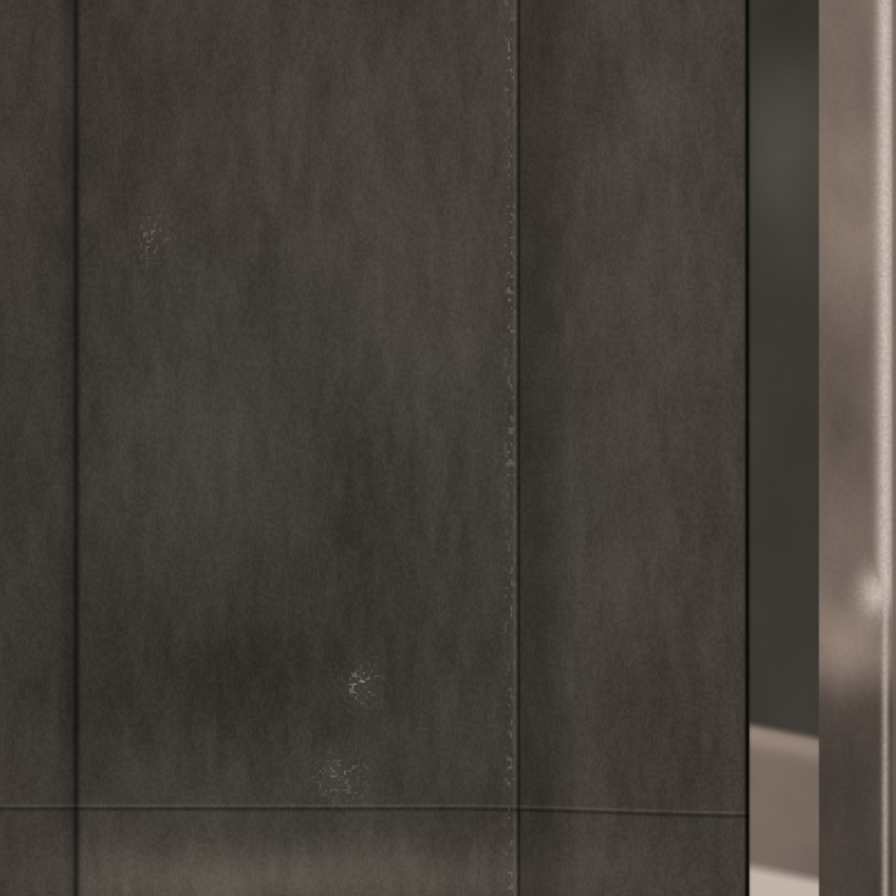
A WebGL 1 fragment shader for this texture:

```glsl
precision highp float;
// Dim, weathered metal wall panels with fine seams, beside a glossy vertical trim.
// Soft tonal pools, stretched noise and grain build the wall; vertical gradients
// and soft-edged strips build the reflective trim at the right.
uniform vec2 u_resolution;

const vec3 WALL_WARM = vec3(0.256, 0.230, 0.208);
const vec3 WALL_COOL = vec3(0.232, 0.222, 0.200);
const vec3 TRIM_DARK = vec3(0.225, 0.214, 0.196);
const vec3 TRIM_MID = vec3(0.455, 0.400, 0.365);
const vec3 TRIM_LIGHT = vec3(0.790, 0.740, 0.700);
const float SEAM_LEFT = 0.085;
const float SEAM_MID = 0.578;
const float SEAM_LOW = 0.099;
const float WALL_END = 0.834;
const float GLOSS_START = 0.914;
const float GRAIN = 0.036;
const float STREAKS = 0.055;

float hash(vec2 p) {
  vec3 q = fract(vec3(p.xyx) * 0.1031);
  q += dot(q, q.yzx + 33.33);
  return fract((q.x + q.y) * q.z);
}

float noise(vec2 p) {
  vec2 i = floor(p), f = fract(p);
  f = f * f * (3.0 - 2.0 * f);
  return mix(mix(hash(i), hash(i + vec2(1.0, 0.0)), f.x),
             mix(hash(i + vec2(0.0, 1.0)), hash(i + 1.0), f.x), f.y);
}

float fbm(vec2 p) {
  float sum = 0.0, amp = 0.5;
  for (int i = 0; i < 5; i++) {
    sum += amp * noise(p);
    p = p * 2.03 + 17.7;
    amp *= 0.5;
  }
  return sum;
}

// Soft elliptical pool of light or shade.
float pool(vec2 p, vec2 center, vec2 radius) {
  vec2 d = (p - center) / radius;
  return exp(-dot(d, d));
}

// Soft line at x = center.
float line(float x, float center, float width) {
  float d = (x - center) / width;
  return exp(-d * d);
}

// Antialiased step with a chosen minimum softness.
float edge(float at, float x, float soft) {
  float w = max(soft, 0.75 / u_resolution.x);
  return smoothstep(at - w, at + w, x);
}

vec3 wall(vec2 p) {
  float cool = pool(p, vec2(0.32, 0.38), vec2(0.42, 0.38));
  vec3 col = mix(WALL_WARM, WALL_COOL, cool);

  // Broad light and shade, then worn streaks and grain.
  float tone = 1.0;
  tone += 0.13 * pool(p, vec2(0.43, 0.70), vec2(0.10, 0.20));
  tone += 0.11 * pool(p, vec2(0.22, 0.56), vec2(0.07, 0.14));
  tone += 0.12 * pool(p, vec2(0.72, 0.88), vec2(0.11, 0.28));
  tone += 0.09 * pool(p, vec2(0.70, 0.45), vec2(0.10, 0.25));
  tone -= 0.17 * pool(p, vec2(0.40, 0.44), vec2(0.05, 0.12));
  tone -= 0.18 * pool(p, vec2(0.25, 0.25), vec2(0.17, 0.08));
  tone -= 0.13 * pool(p, vec2(0.02, 0.42), vec2(0.09, 0.30));
  tone -= 0.10 * pool(p, vec2(0.76, 0.18), vec2(0.10, 0.09));
  float sheen = pool(p, vec2(0.33, 0.018), vec2(0.30, 0.040));
  tone += 0.42 * sheen * (0.6 + 0.8 * fbm(p * vec2(7.0, 12.0)));
  tone += 0.30 * (fbm(p * vec2(9.0, 4.5)) - 0.48);
  col *= tone;
  col += STREAKS * (fbm(p * vec2(85.0, 22.0)) - 0.48);
  col += GRAIN * (noise(p * vec2(400.0, 300.0)) - 0.5);

  // Recessed band right of the middle seam.
  float band = edge(SEAM_MID, p.x, 0.001) * (1.0 - edge(0.622, p.x, 0.018));
  col *= 1.0 - 0.17 * band;

  // Pale chalk specks in three patches and along the middle edge.
  float patches = pool(p, vec2(0.403, 0.236), vec2(0.017, 0.018))
    + 0.6 * pool(p, vec2(0.378, 0.132), vec2(0.026, 0.025))
    + 0.5 * pool(p, vec2(0.170, 0.735), vec2(0.018, 0.024));
  float speck = smoothstep(0.55, 0.9, noise(p * 330.0));
  col += vec3(0.24, 0.23, 0.21) * patches * (0.15 + speck);
  float chips = line(p.x, 0.569, 0.005) * smoothstep(0.57, 0.9, noise(p * vec2(310.0, 230.0)));
  col += 0.13 * chips * (0.45 + 0.55 * noise(vec2(3.0, p.y * 12.0)));

  // Vertical and horizontal seams with faint lit lips.
  col *= 1.0 - 0.42 * line(p.x, SEAM_LEFT, 0.0035) - 0.12 * line(p.x, SEAM_LEFT - 0.006, 0.010);
  col *= 1.0 - 0.40 * line(p.x, SEAM_MID + 0.001, 0.0018);
  col += 0.045 * line(p.x, SEAM_MID - 0.004, 0.0015);
  float low = SEAM_LOW - 0.008 * smoothstep(0.5, 0.85, p.x);
  col *= 1.0 - 0.28 * line(p.y, low - 0.002, 0.0022);
  col += vec3(0.055, 0.050, 0.036) * line(p.y, low + 0.002, 0.0016);
  return col;
}

vec3 darkTrim(vec2 p) {
  vec3 col = TRIM_DARK * (0.88 + 0.30 * fbm(p * vec2(9.0, 7.0)));
  col *= 1.0 + 0.24 * pool(p, vec2(0.875, 0.84), vec2(0.06, 0.10));
  col *= 1.0 - 0.10 * pool(p, vec2(0.88, 0.98), vec2(0.08, 0.05));
  // Pale reflection near the foot, with a slanted upper edge.
  float top = 0.192 - 0.20 * (p.x - WALL_END);
  vec3 foot = TRIM_MID * (0.88 + 0.25 * fbm(p * 12.0));
  foot *= 1.0 + 0.25 * line(p.y, top - 0.012, 0.014);
  col = mix(col, foot, 1.0 - edge(top, p.y, 0.006));
  float base = 0.030 - 0.20 * (p.x - 0.85);
  return mix(col, TRIM_LIGHT, 0.9 * (1.0 - edge(base, p.y, 0.009)));
}

vec3 glossTrim(vec2 p) {
  float tone = 1.0 + 0.14 * pool(p, vec2(0.95, 0.78), vec2(0.08, 0.12));
  tone -= 0.22 * pool(p, vec2(0.93, 0.55), vec2(0.05, 0.11));
  tone += 0.20 * pool(p, vec2(0.94, 0.29), vec2(0.06, 0.045));
  tone -= 0.36 * (1.0 - edge(0.235, p.y, 0.035));
  tone += 0.28 * (fbm(p * vec2(18.0, 9.0)) - 0.48);
  vec3 col = TRIM_MID * tone;
  // Bright rim, narrowing below the hot spot.
  float upper = edge(0.325, p.y, 0.025);
  float rim = line(p.x, 0.988, mix(0.004, 0.010, upper)) * mix(0.65, 0.92, upper);
  rim = max(rim, 0.9 * pool(p, vec2(0.979, 0.338), vec2(0.020, 0.026)));
  col = mix(col, TRIM_LIGHT, rim);
  col += 0.05 * (noise(p * 350.0) - 0.5) * (0.4 + rim);
  return mix(col, TRIM_MID * 0.95, 0.65 * edge(0.996, p.x, 0.002));
}

void main() {
  vec2 p = gl_FragCoord.xy / u_resolution;
  vec3 col = mix(wall(p), darkTrim(p), edge(WALL_END + 0.002, p.x, 0.001));
  col = mix(col, glossTrim(p), edge(GLOSS_START, p.x, 0.0015));
  col *= 1.0 - 0.82 * line(p.x, WALL_END, 0.0026);
  gl_FragColor = vec4(clamp(col, 0.0, 1.0), 1.0);
}
```
